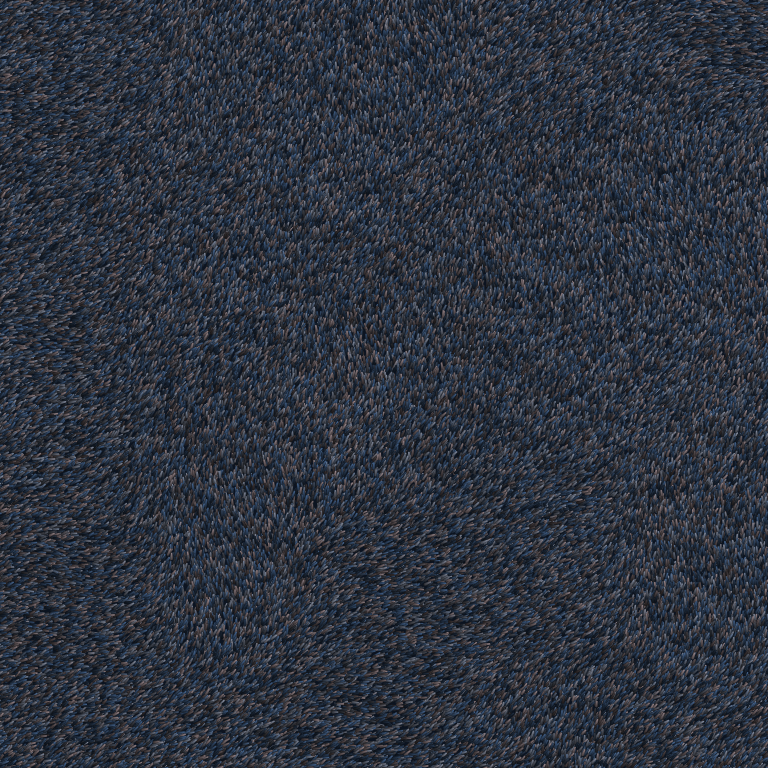
This texture is drawn by a three.js fragment shader. Its source:

```glsl
#define FIBRE_GRID 190.0
#define HALF_LENGTH 0.68
#define FIBRE_RADIUS 0.35
#define EDGE_SOFTNESS 0.13
#define FLOW_SCALE 4.5
#define FLOW_SWING 2.3
#define LEAN_ANGLE 0.98
#define ANGLE_JITTER 0.9
#define GAP_COLOUR vec3(0.045, 0.075, 0.125)
#define BLUE_YARN vec3(0.165, 0.240, 0.340)
#define GREY_YARN vec3(0.315, 0.335, 0.380)
#define TAUPE_YARN vec3(0.355, 0.315, 0.325)

varying vec2 vUv;

float hash(vec2 p) {
  return fract(sin(dot(p, vec2(127.1, 311.7))) * 43758.5453);
}

vec3 hash3(vec2 p) {
  vec3 q = vec3(dot(p, vec2(127.1, 311.7)),
                dot(p, vec2(269.5, 183.3)),
                dot(p, vec2(419.2, 371.9)));
  return fract(sin(q) * 43758.5453);
}

float valueNoise(vec2 p) {
  vec2 cell = floor(p);
  vec2 f = fract(p);
  f = f * f * (3.0 - 2.0 * f);
  float low = mix(hash(cell), hash(cell + vec2(1.0, 0.0)), f.x);
  float high = mix(hash(cell + vec2(0.0, 1.0)), hash(cell + vec2(1.0)), f.x);
  return mix(low, high, f.y);
}

// Mostly blue yarn, with grey and taupe strands twisted in
vec3 yarnColour(float pick) {
  vec3 colour = mix(BLUE_YARN, GREY_YARN, smoothstep(0.30, 0.60, pick));
  return mix(colour, TAUPE_YARN, smoothstep(0.70, 0.82, pick));
}

// Tapered capsule: rgb is the shaded yarn, a its coverage
vec4 fibre(vec2 offset, float angle, vec3 traits) {
  vec2 direction = vec2(cos(angle), sin(angle));
  float halfLength = HALF_LENGTH * mix(0.75, 1.1, traits.z);
  float along = clamp(dot(offset, direction), -halfLength, halfLength);
  float rise = 0.5 + 0.5 * along / halfLength;
  float radius = FIBRE_RADIUS * mix(1.05, 0.65, rise);
  float dist = length(offset - along * direction);
  float coverage = 1.0 - smoothstep(radius - EDGE_SOFTNESS, radius + EDGE_SOFTNESS, dist);
  float roundness = 1.0 - 0.3 * smoothstep(0.2, 1.0, dist / radius);
  float shade = mix(0.46, 1.36, traits.y) * mix(0.68, 1.16, rise) * roundness;
  return vec4(yarnColour(traits.x) * shade, coverage);
}

void main() {
  // Slowly turning direction of the pile
  float flow = 0.7 * valueNoise(vUv * FLOW_SCALE + 3.7)
             + 0.3 * valueNoise(vUv * FLOW_SCALE * 2.3 + 17.2);
  float pileAngle = LEAN_ANGLE + (flow - 0.5) * FLOW_SWING;

  // Overlapping fibres, painted so that tips cover the roots behind them
  vec2 p = vUv * FIBRE_GRID;
  vec2 home = floor(p);
  vec3 colour = GAP_COLOUR;
  for (float layer = 0.0; layer < 2.0; layer += 1.0) {
    for (float y = 2.0; y >= -2.0; y -= 1.0) {
      for (float x = 2.0; x >= -2.0; x -= 1.0) {
        vec2 cell = home + vec2(x, y);
        vec3 place = hash3(cell + layer * 37.3);
        vec3 traits = hash3(cell + layer * 53.9 + 11.7);
        float angle = pileAngle + (place.z - 0.5) * ANGLE_JITTER;
        vec4 strand = fibre(p - cell - place.xy, angle, traits);
        colour = mix(colour, strand.rgb, strand.a);
      }
    }
  }

  // Faint broad light and dark patches where the pile turns
  float patches = valueNoise(vUv * 6.0 + 41.3);
  colour *= 0.94 + 0.08 * patches + 0.08 * flow;
  gl_FragColor = vec4(colour, 1.0);
}
```
